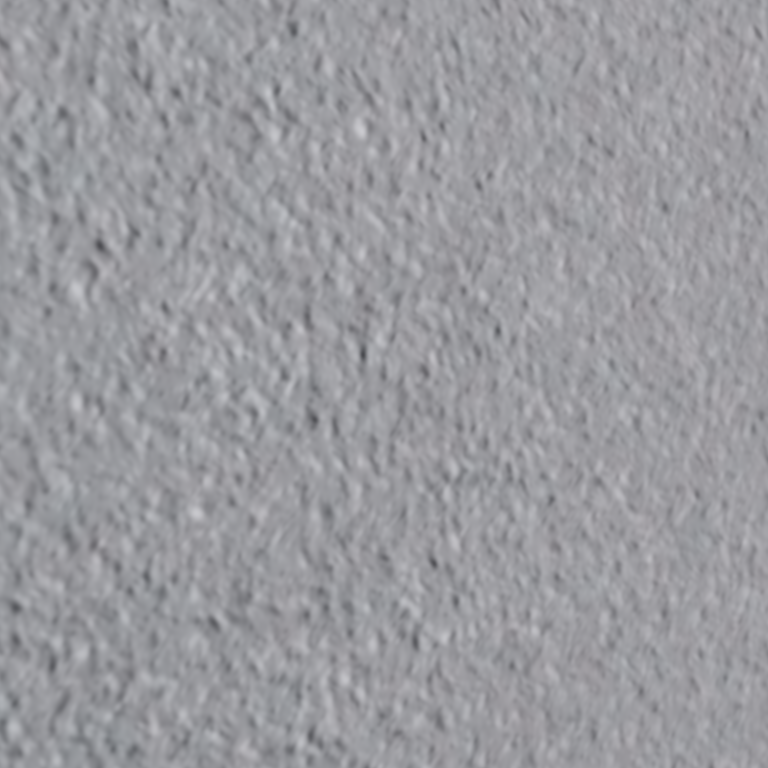
Give the GLSL for this texture, as a Shadertoy shader.

```glsl
// Rough grey plaster wall in raking light, its grain finer toward the right.

const vec3 WALL_GREY = vec3(0.607, 0.608, 0.626);
const vec2 LIGHT_STEP = vec2(0.21, 0.05);
const float GRAIN_LEAN = 0.32;

vec3 hash3(vec2 cell) {
    vec3 p = fract(cell.xyx * vec3(0.1031, 0.1030, 0.0973));
    p += dot(p, p.yxz + 33.33);
    return fract((p.xxy + p.yzz) * p.zyx);
}

// Turns an offset into the frame of a stroke that leans to the left.
vec2 leanFrame(vec2 d, float angle) {
    float c = cos(angle), s = sin(angle);
    return vec2(c * d.x + s * d.y, c * d.y - s * d.x);
}

// Cellular noise: each cell holds one soft bump or pit.
// Its long side leans by GRAIN_LEAN, more or less by up to spread.
float bumps(vec2 p, float tightness, float stretch, float spread) {
    vec2 cell = floor(p);
    vec2 shape = vec2(stretch, 1.0 / stretch);
    float sum = 0.0;
    for (int y = -1; y <= 1; y++) {
        for (int x = -1; x <= 1; x++) {
            vec2 corner = cell + vec2(x, y);
            vec3 rnd = hash3(corner);
            float turn = hash3(corner + 71.0).x * 2.0 - 1.0;
            vec2 d = leanFrame(p - corner - rnd.xy, GRAIN_LEAN + spread * turn);
            sum += (rnd.z * 2.0 - 1.0) * exp(-tightness * dot(d * d, shape));
        }
    }
    return sum;
}

// Layered sines loosen the rows of cells without smearing the grain.
vec2 bend(vec2 p, float amount) {
    p += amount * sin(p.yx * 0.9 + vec2(0.3, 2.1));
    return p + 0.4 * amount * sin(p.yx * 2.3 + vec2(4.0, 1.2));
}

float plasterHeight(vec2 p) {
    float coarse = bumps(p, 6.0, 1.4, 1.1);
    float fine = bumps(p * 1.8 + 17.0, 6.0, 1.3, 1.3);
    return coarse + 0.42 * fine;
}

// Light on the slope, plus shade that gathers in the pits.
float plasterTone(vec2 p, vec2 lightStep) {
    float ahead = plasterHeight(p + lightStep);
    float behind = plasterHeight(p - lightStep);
    return 0.82 * (ahead - behind) + 0.24 * (ahead + behind);
}

// The wall recedes to the right, so the grain tightens there.
vec2 wallCoords(vec2 uv) {
    float across = 43.0 * (uv.x + 0.28 * uv.x * uv.x);
    float up = 38.0 * (uv.y - 0.5) * (1.0 + 0.35 * uv.x);
    return vec2(across, up) + 60.0;
}

void mainImage(out vec4 fragColor, in vec2 fragCoord) {
    vec2 uv = fragCoord / iResolution.xy;
    vec2 wall = wallCoords(uv);

    // Grain, with darker pits than crests
    float tone = plasterTone(bend(wall, 0.13), LIGHT_STEP);
    tone -= 0.18 * tone * tone;

    // Contrast fades to the right and varies in patches
    float patches = bumps(uv * 7.0 + 3.0, 4.0, 1.0, 0.0);
    float contrast = mix(0.152, 0.096, smoothstep(0.3, 1.0, uv.x));
    contrast *= 1.0 + 0.2 * patches;

    // Fine upright grain and broad shading
    float grain = bumps(wall * vec2(2.5, 1.5) + 31.0, 5.0, 1.0, 0.0);
    float blotches = bumps(wall * 0.3 + 5.0, 4.0, 1.0, 0.0);
    float shading = 0.022 * (uv.x - 0.5) + 0.016 * (uv.y - 0.5);
    float light = contrast * tone + 0.020 * grain + 0.015 * blotches + shading;

    // Slight drift between cool and warm grey
    float drift = bumps(wall * 0.45 + 9.0, 4.0, 1.0, 0.0);
    float warmth = 0.006 * drift + 0.006 * (uv.x - 0.5);
    vec3 color = WALL_GREY + light + warmth * vec3(1.0, -0.3, -0.2);

    fragColor = vec4(clamp(color, 0.0, 1.0), 1.0);
}
```
